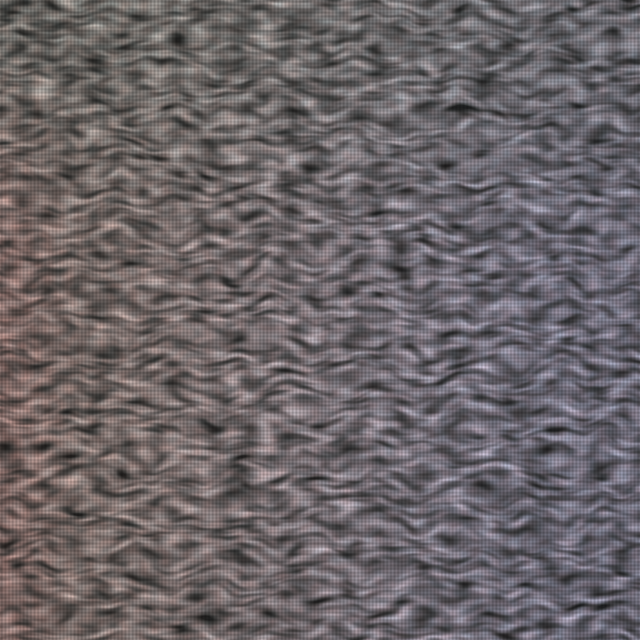
A Shadertoy shader for this texture:

```glsl
// Analog screen static: short soft horizontal streaks behind a fine screen mesh.

const float TAU = 6.2831853;
const float MESH_LINES = 176.0;
const vec2 STREAK_SCALE = vec2(23.0, 66.0);
const vec2 DETAIL_SCALE = vec2(38.0, 118.0);

const vec3 WARM_TINT = vec3(1.08, 0.965, 0.93);
const vec3 VIOLET_TINT = vec3(0.985, 0.96, 1.08);
const vec3 OLIVE_TINT = vec3(1.0, 1.0, 0.96);
const vec3 SHADOW_TINT = vec3(0.98, 1.02, 0.98);

// Integer hash of a lattice cell, returned in 0..1
float hashCell(vec2 cell, uint seed) {
    uvec2 q = uvec2(ivec2(cell)) * uvec2(1597u, 3812u + 3u);
    uint h = q.x ^ (q.y * 2531u) ^ (seed * 7919u);
    h = (h ^ (h >> 15u)) * 73244475u;
    h = (h ^ (h >> 15u)) * 73244475u;
    h ^= h >> 16u;
    return float(h & 65535u) / 65535.0;
}

// Projection of an offset onto the random gradient of a cell
float cornerRamp(vec2 cell, vec2 offset, uint seed) {
    float angle = TAU * hashCell(cell, seed);
    return dot(vec2(cos(angle), sin(angle)), offset);
}

// Smooth gradient noise, roughly -0.7..0.7
float gradientNoise(vec2 p, uint seed) {
    vec2 cell = floor(p);
    vec2 f = p - cell;
    vec2 w = f * f * f * (f * (f * 6.0 - 15.0) + 10.0);
    vec2 e = vec2(1.0, 0.0);
    float low = mix(cornerRamp(cell, f, seed),
                    cornerRamp(cell + e.xy, f - e.xy, seed), w.x);
    float high = mix(cornerRamp(cell + e.yx, f - e.yx, seed),
                     cornerRamp(cell + e.xx, f - e.xx, seed), w.x);
    return mix(low, high, w.y);
}

// Bends the streaks so that they tilt gently up and down
vec2 bend(vec2 uv) {
    float sway = gradientNoise(uv * vec2(13.0, 17.0), 11u);
    float ripple = gradientNoise(uv * vec2(30.0, 24.0), 12u);
    float shift = gradientNoise(uv * vec2(9.0, 60.0), 13u);
    return uv + vec2(0.018 * shift, 0.019 * sway + 0.006 * ripple);
}

// Brightness of the static before the mesh
float staticLevel(vec2 uv) {
    vec2 p = bend(uv);
    float streak = gradientNoise(p * STREAK_SCALE, 1u);
    float second = gradientNoise(p * STREAK_SCALE * 1.27 + 7.3, 2u);
    float detail = gradientNoise(p * DETAIL_SCALE, 3u);
    float patches = gradientNoise(uv * vec2(9.0, 15.0), 4u);
    float level = 0.405 + 0.29 * streak + 0.23 * second
                + 0.16 * detail + 0.06 * patches;
    return clamp(level, 0.12, 0.78);
}

// Dark mesh wires, faded out when too fine for the canvas
float screenMesh(vec2 uv, float lines, float pixelsPerLine) {
    vec2 wave = cos(TAU * uv * lines);
    float visible = smoothstep(1.8, 2.8, pixelsPerLine);
    return 1.0 + visible * (0.085 * wave.x + 0.065 * wave.y);
}

// Slow colour drift: warm left, violet right, olive top
vec3 screenTint(vec2 uv) {
    vec3 tint = mix(WARM_TINT, VIOLET_TINT, smoothstep(0.05, 0.95, uv.x));
    float top = smoothstep(0.55, 1.0, uv.y) * (1.0 - 0.5 * uv.x);
    tint = mix(tint, OLIVE_TINT, 0.75 * top);
    float edge = 1.0 - smoothstep(0.0, 0.14, uv.x);
    return tint * (1.0 + edge * (1.0 - top) * vec3(0.05, -0.03, -0.03));
}

// Darkening toward the corners
float vignette(vec2 uv, float amount) {
    vec2 c = uv - vec2(0.5, 0.45);
    return 1.0 + 0.03 - amount * dot(c, c);
}

void mainImage(out vec4 fragColor, in vec2 fragCoord) {
    vec2 uv = fragCoord / iResolution.xy;
    float pixelsPerLine = min(iResolution.x, iResolution.y) / MESH_LINES;

    float level = staticLevel(uv);
    float shadow = 1.0 - smoothstep(0.18, 0.42, level);
    vec3 tint = mix(screenTint(uv), SHADOW_TINT, 0.45 * shadow);

    // Faint colour fringes across the streaks
    float fringe = gradientNoise(uv * vec2(60.0, 75.0), 21u);
    tint += fringe * vec3(0.06, -0.03, -0.05);

    vec3 color = level * tint * vignette(uv, 0.2);
    color *= screenMesh(uv, MESH_LINES, pixelsPerLine);
    fragColor = vec4(clamp(color, 0.0, 1.0), 1.0);
}
```
